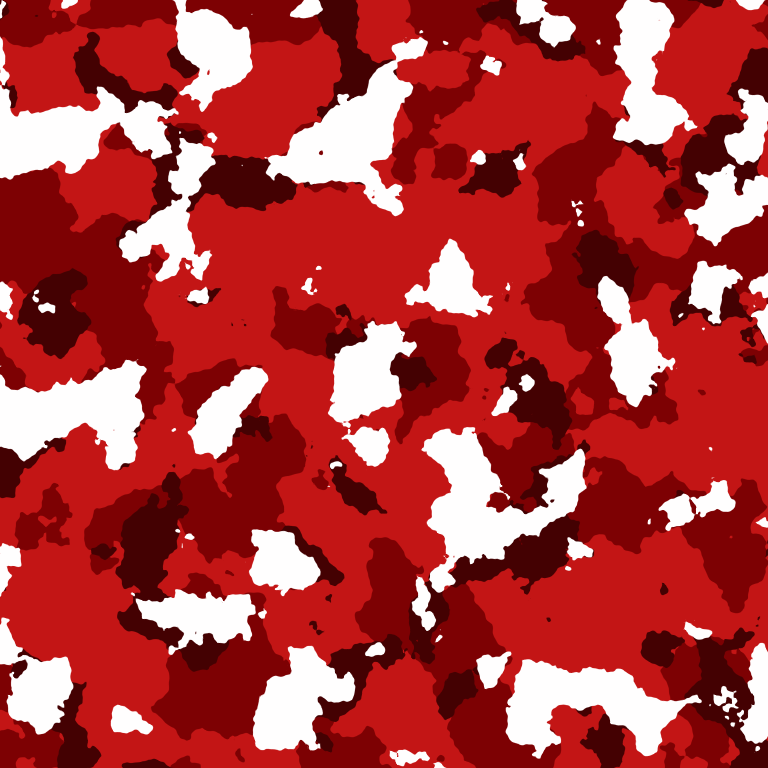
Write a Shadertoy shader that draws this pattern.

```glsl
// Red camouflage: four flat colours with ragged, blobby borders.
// Each colour layer is a thresholded fractal gradient noise, painted
// from the red ground up to the white patches, with smoothed edges.

const vec3 RED    = vec3(0.765, 0.082, 0.082);
const vec3 MAROON = vec3(0.490, 0.005, 0.012);
const vec3 DARK   = vec3(0.265, 0.004, 0.008);
const vec3 WHITE  = vec3(1.000, 0.995, 0.995);

const float TAU = 6.2832;

float hash(vec2 p) {
    return fract(sin(dot(p, vec2(127.1, 311.7))) * 43758.5453);
}

// Unit vector with a random direction for a lattice point
vec2 randomGradient(vec2 cell) {
    float angle = TAU * hash(cell);
    return vec2(cos(angle), sin(angle));
}

float cornerValue(vec2 cell, vec2 local, vec2 corner) {
    return dot(randomGradient(cell + corner), local - corner);
}

float gradientNoise(vec2 p) {
    vec2 cell = floor(p);
    vec2 f = fract(p);
    vec2 u = f * f * f * (f * (f * 6.0 - 15.0) + 10.0);
    float bottom = mix(cornerValue(cell, f, vec2(0, 0)),
                       cornerValue(cell, f, vec2(1, 0)), u.x);
    float top    = mix(cornerValue(cell, f, vec2(0, 1)),
                       cornerValue(cell, f, vec2(1, 1)), u.x);
    return mix(bottom, top, u.y);
}

// Sum of rotated octaves: large blobs with small bites along the border
float fractalNoise(vec2 p, float gain) {
    const mat2 TURN = mat2(0.8, 0.6, -0.6, 0.8);
    float sum = 0.0;
    float amplitude = 1.0;
    for (int octave = 0; octave < 5; octave++) {
        sum += amplitude * gradientNoise(p);
        p = 2.0 * TURN * p + vec2(17.3, 9.1);
        amplitude *= gain;
    }
    return sum;
}

// Coverage of the region above a level, softened over about one pixel
float coverage(float field, float level) {
    float width = 0.7 * length(vec2(dFdx(field), dFdy(field))) + 1e-5;
    return smoothstep(-width, width, field - level);
}

void mainImage(out vec4 fragColor, in vec2 fragCoord) {
    vec2 uv = fragCoord / iResolution.y;

    // One noise field per layer; the dark one leans towards the white one
    float maroonField = fractalNoise(uv * 6.2 + vec2(3.7, 41.2), 0.48);
    float whiteField  = fractalNoise(uv * 8.5 + vec2(71.4, 12.6), 0.48);
    float darkField   = fractalNoise(uv * 8.0 + vec2(28.9, 87.3), 0.48)
                      + 0.37 * whiteField;

    // Paint from the ground up
    vec3 color = RED;
    color = mix(color, MAROON, coverage(maroonField, 0.075));
    color = mix(color, DARK, coverage(darkField, 0.250));
    color = mix(color, WHITE, coverage(whiteField, 0.215));

    fragColor = vec4(color, 1.0);
}
```
